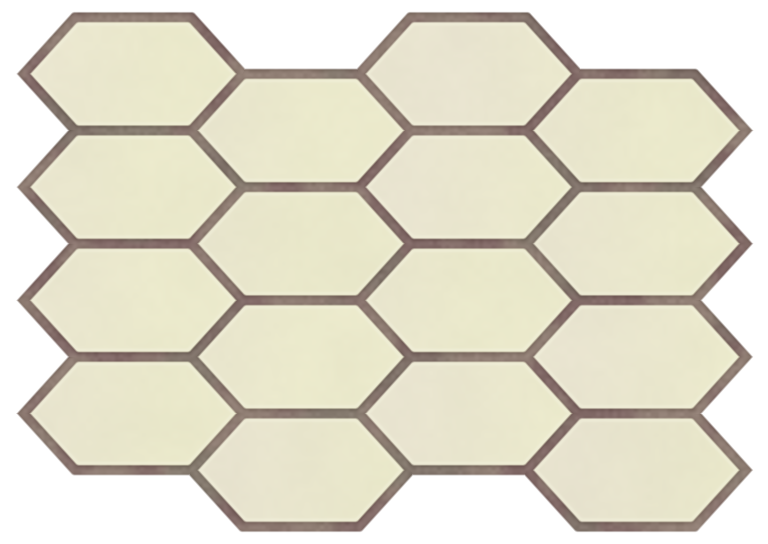
Reproduce this pattern procedurally as a Shadertoy shader.

```glsl
// A sheet of elongated hexagon tiles, four staggered columns of four, on white.
// Each column offers its nearest tile; the smallest hexagon distance then gives
// face, grout and outer border, and hashed noise adds tint and wear.

// Layout, in units of canvas height
const int   COLUMNS     = 4;
const float ROWS        = 4.0;
const vec2  PITCH       = vec2(0.3083, 0.2081);
const vec2  SHEET_SHIFT = vec2(0.0015, 0.0);
const float FLAT_HALF   = 0.107;    // half length of the level edges
const float TIP_HALF    = 0.2013;   // centre to side tip
const float GROUT_HALF  = 0.0089;
const float CORNER_SOFT = 0.003;
const float EDGE_BLUR   = 0.0024;

// Colours
const vec3 BACKDROP    = vec3(1.0);
const vec3 FACE_CREAM  = vec3(0.918, 0.912, 0.795);
const vec3 FACE_ROSE   = vec3(0.908, 0.890, 0.810);
const vec3 FACE_LIP    = vec3(0.950, 0.945, 0.865);
const vec3 GROUT_MAUVE = vec3(0.480, 0.385, 0.375);
const vec3 GROUT_TAUPE = vec3(0.540, 0.470, 0.430);
const vec3 GROUT_OLIVE = vec3(0.470, 0.445, 0.395);

// Wear
const float FACE_MOTTLE  = 0.018;
const float GROUT_RELIEF = 0.075;
const float GROUT_GRAIN  = 0.05;

float hash(vec2 cell) {
    vec3 v = fract(cell.xyx * vec3(0.1031, 0.1030, 0.0973));
    v += dot(v, v.yzx + 33.33);
    return fract((v.x + v.y) * v.z);
}

float noise(vec2 p) {
    vec2 cell = floor(p), f = fract(p);
    f = f * f * (3.0 - 2.0 * f);
    return mix(mix(hash(cell), hash(cell + vec2(1, 0)), f.x),
               mix(hash(cell + vec2(0, 1)), hash(cell + vec2(1, 1)), f.x), f.y);
}

float smoothMax(float a, float b, float k) {
    float h = max(k - abs(a - b), 0.0) / k;
    return max(a, b) + 0.25 * k * h * h;
}

// Mitred distance to a hexagon with level top and bottom edges
float hexDistance(vec2 p) {
    p = abs(p);
    float halfHeight = 0.5 * PITCH.y;
    vec2 slantNormal = normalize(vec2(halfHeight, TIP_HALF - FLAT_HALF));
    float slant = dot(p - vec2(TIP_HALF, 0.0), slantNormal);
    return smoothMax(p.y - halfHeight, slant, CORNER_SOFT);
}

// Closest tile: returns its distance, its grid id and the point relative to it
float nearestTile(vec2 p, out vec2 id, out vec2 local) {
    float best = 1e5;
    for (int c = 0; c < COLUMNS; c++) {
        float column = float(c);
        float stagger = (0.25 - 0.5 * mod(column, 2.0)) * PITCH.y;
        vec2 middle = 0.5 * vec2(float(COLUMNS) - 1.0, ROWS - 1.0);
        float row = floor((p.y - stagger) / PITCH.y + middle.y + 0.5);
        vec2 candidate = vec2(column, clamp(row, 0.0, ROWS - 1.0));
        vec2 q = p - (candidate - middle) * PITCH - vec2(0.0, stagger);
        float d = hexDistance(q);
        if (d < best) {
            best = d;
            id = candidate;
            local = q;
        }
    }
    return best;
}

vec3 faceColour(vec2 p, vec2 id, vec2 local, float depth) {
    float warmth = hash(id + 7.0) - 0.7 * local.x / TIP_HALF;
    vec3 colour = mix(FACE_CREAM, FACE_ROSE, clamp(warmth, 0.0, 1.0));
    float mottle = 0.6 * noise(p * 14.0) + 0.4 * noise(p * 70.0) - 0.5;
    colour += FACE_MOTTLE * (mottle + 0.5 * (hash(id + 31.0) - 0.5));
    float lip = exp(-pow((depth - 0.004) / 0.003, 2.0));
    return mix(colour, FACE_LIP, 0.5 * lip);
}

vec3 groutColour(vec2 p, vec2 local, float d) {
    float streak = smoothstep(0.25, 0.75, noise(p * 16.0 + 3.0));
    float patches = smoothstep(0.5, 0.85, noise(p * 11.0 + 40.0));
    vec3 colour = mix(GROUT_MAUVE, GROUT_TAUPE, streak);
    colour = mix(colour, GROUT_OLIVE, 0.6 * patches);
    // Upper side of a joint is darker, its core catches some light
    float facing = clamp(2.0 * local.y / PITCH.y, -1.0, 1.0);
    float across = clamp(d / GROUT_HALF, -1.0, 1.0);
    float relief = 0.4 - across * across - 0.5 * across * facing;
    float grain = noise(p * 130.0) - 0.5;
    return colour + GROUT_RELIEF * relief + GROUT_GRAIN * grain;
}

void mainImage(out vec4 fragColor, in vec2 fragCoord) {
    vec2 p = (fragCoord - 0.5 * iResolution.xy) / iResolution.y - SHEET_SHIFT;
    float blur = max(EDGE_BLUR, 0.8 / iResolution.y);

    vec2 id, local;
    float d = nearestTile(p, id, local);
    float depth = -d - GROUT_HALF;   // distance inside the visible face

    vec3 colour = groutColour(p, local, d);
    colour = mix(colour, faceColour(p, id, local, depth), smoothstep(-blur, blur, depth));
    colour = mix(colour, BACKDROP, smoothstep(-blur, blur, d - GROUT_HALF));
    fragColor = vec4(clamp(colour, 0.0, 1.0), 1.0);
}
```
